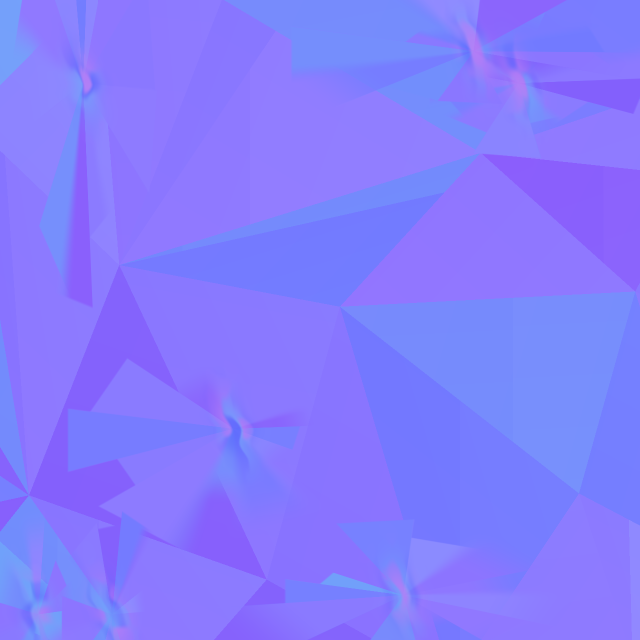
Reproduce this texture map procedurally as a Shadertoy shader.

```glsl
// Faceted normal map: large flat triangles in violet and blue, with thin
// wedges fanning out of a few pinch points that end in smeared streaks.
// A jittered triangle mesh forms the base; fans and smears are laid on top.

const float TAU = 6.28318;
const float MESH_SCALE = 3.1;     // mesh cells across the canvas
const float MESH_JITTER = 0.62;   // vertex displacement in cells
const float MESH_TURN = 0.42;     // mesh rotation in radians
const float SPLIT_CHANCE = 0.4;   // share of triangles cut in two
const float TINT_SPREAD = 0.03;   // colour variation between facets
const float SEAM_SHADE = 0.012;   // faint vertical seams in facets
const float FAN_WEDGES = 13.0;    // wedges around each pinch
const vec2 CORE_SIZE = vec2(0.022, 0.05);

const vec3 VIOLET   = vec3(0.55, 0.47, 1.00);
const vec3 BLUE     = vec3(0.46, 0.49, 1.00);
const vec3 SKY      = vec3(0.46, 0.55, 0.99);
const vec3 LAVENDER = vec3(0.55, 0.53, 1.00);
const vec3 PURPLE   = vec3(0.53, 0.39, 0.99);
const vec3 CYAN     = vec3(0.45, 0.64, 0.98);
const vec3 PINK     = vec3(0.72, 0.50, 0.96);
const vec3 DEEP     = vec3(0.36, 0.42, 0.99);

// Pinch centres (xy), horizontal stretch (z) and reach of the fan (w)
const int PINCHES = 7;
const vec4 PINCH[PINCHES] = vec4[](
    vec4(0.13, 0.87, 0.55, 0.17), vec4(0.81, 0.87, 1.30, 0.14),
    vec4(0.74, 0.92, 1.60, 0.15), vec4(0.365, 0.33, 1.15, 0.17),
    vec4(0.63, 0.07, 1.50, 0.18), vec4(0.06, 0.04, 0.70, 0.13),
    vec4(0.175, 0.04, 0.75, 0.13));

float hash(vec2 p) {
    return fract(sin(dot(p, vec2(127.1, 311.7))) * 43758.5453);
}

float noise(vec2 p) {
    vec2 i = floor(p), f = fract(p);
    f = f * f * (3.0 - 2.0 * f);
    return mix(mix(hash(i), hash(i + vec2(1, 0)), f.x),
               mix(hash(i + vec2(0, 1)), hash(i + vec2(1, 1)), f.x), f.y);
}

// Picks a colour by its share of the area
vec3 palette(float h) {
    if (h < 0.41) return VIOLET;
    if (h < 0.60) return BLUE;
    if (h < 0.73) return SKY;
    if (h < 0.85) return LAVENDER;
    if (h < 0.975) return PURPLE;
    return CYAN;
}

vec3 tinted(float pick, vec2 id) {
    vec2 shift = vec2(hash(id + 3.7), hash(id + 8.3)) - 0.5;
    return palette(pick) + vec3(TINT_SPREAD * shift, 0.0);
}

float cross2(vec2 a, vec2 b) { return a.x * b.y - a.y * b.x; }

vec3 barycentric(vec2 p, vec2 a, vec2 b, vec2 c) {
    float area = cross2(b - a, c - a);
    float v = cross2(p - a, c - a) / area;
    float w = cross2(b - a, p - a) / area;
    return vec3(1.0 - v - w, v, w);
}

vec2 meshVertex(vec2 cell, int corner) {
    int k = corner % 4;
    vec2 i = cell + vec2(k == 1 || k == 2, k >= 2);
    return i + MESH_JITTER * (vec2(hash(i), hash(i + 17.3)) - 0.5);
}

// Base layer: jittered triangles, some cut from a vertex
vec3 facets(vec2 p) {
    float c = cos(MESH_TURN), s = sin(MESH_TURN);
    vec2 q = mat2(c, s, -s, c) * p * MESH_SCALE;
    vec3 col = VIOLET;
    for (int n = 0; n < 18; n++) {
        int side = n % 2, t = n / 2;
        vec2 cell = floor(q) + vec2(t % 3 - 1, t / 3 - 1);
        int start = int(hash(cell + 5.1) > 0.5);
        vec3 b = barycentric(q, meshVertex(cell, start),
            meshVertex(cell, start + 1 + side), meshVertex(cell, start + 2 + side));
        if (min(b.x, min(b.y, b.z)) < 0.0) continue;
        vec2 id = cell + 40.0 * float(side + 1);
        // Golden ratio steps keep the colour shares even
        float order = 2.0 * (cell.x + 5.0 * cell.y) + float(side);
        bool cut = hash(id) < SPLIT_CHANCE
            && b.y < (b.y + b.z) * mix(0.2, 0.6, hash(id + 2.0));
        if (cut) id += 11.0;
        col = tinted(fract(order * 0.618 + (cut ? 0.37 : 0.1)), id);
        col.rg += 0.015 * (b.xy - 0.33);
        col.rg += SEAM_SHADE * (step(hash(id + 6.0), p.x) - 0.5);
    }
    return col;
}

// One wedge of a fan: colour and coverage, ended by a straight edge
vec4 wedge(float k, float pinch, vec2 q, float reach) {
    k = mod(k, FAN_WEDGES);
    vec2 id = vec2(k, 31.0 + 7.0 * pinch);
    float a = TAU * k / FAN_WEDGES;
    float far = reach * mix(0.45, 1.35, hash(id));
    float soft = hash(id + 1.3) > 0.65 ? 0.5 * far : 0.003;
    float cover = 1.0 - smoothstep(far - soft, far, dot(q, vec2(cos(a), sin(a))));
    return vec4(tinted(hash(id + 4.9), id), cover * step(0.2, hash(id + 9.1)));
}

vec3 addFan(vec3 col, vec2 p, vec4 pinch, float n) {
    vec2 q = (p - pinch.xy) * vec2(1.0 / pinch.z, pinch.z);
    float x = FAN_WEDGES * (atan(q.y, q.x) / TAU + 0.5);
    float k = floor(x);
    vec2 id = vec2(k, n + 60.0);
    // Most wedge borders are crisp, a few are gradients
    float border = mix(0.3, 0.7, hash(id));
    float soft = hash(id + 2.2) > 0.7 ? 0.28 : 0.015;
    float blend = smoothstep(border - soft, border + soft, x - k);
    float turn = 0.5 * FAN_WEDGES;
    vec4 w = mix(wedge(k - turn, n, q, pinch.w),
                 wedge(k + 1.0 - turn, n, q, pinch.w), blend);
    return mix(col, w.rgb, w.a);
}

// Blurred upright streaks at the heart of a pinch
vec3 addCore(vec3 col, vec2 p, vec2 centre, float n) {
    vec2 d = p - centre;
    d.x += 0.25 * d.y + 0.012 * (noise(vec2(d.y * 40.0, n)) - 0.5);
    vec2 e = d / CORE_SIZE;
    float glow = exp(-dot(e, e));
    float streak = noise(d * vec2(75.0, 22.0) + 13.0 * n);
    float accent = noise(d * vec2(60.0, 30.0) + 29.0 * n + 5.0);
    vec3 smear = mix(DEEP, CYAN, smoothstep(0.2, 0.6, streak));
    smear = mix(smear, PINK, smoothstep(0.45, 0.8, accent));
    return mix(col, smear, 0.85 * glow);
}

vec3 normalMap(vec2 p) {
    vec3 col = facets(p);
    for (int i = 0; i < PINCHES; i++) col = addFan(col, p, PINCH[i], float(i));
    for (int i = 0; i < PINCHES; i++) col = addCore(col, p, PINCH[i].xy, float(i));
    return col;
}

void mainImage(out vec4 fragColor, in vec2 fragCoord) {
    // Four samples per pixel smooth the facet edges
    vec3 sum = vec3(0.0);
    for (int i = 0; i < 4; i++) {
        vec2 offset = vec2(i % 2, i / 2) * 0.5 - 0.25;
        sum += normalMap((fragCoord + offset) / iResolution.xy);
    }
    fragColor = vec4(clamp(sum / 4.0, 0.0, 1.0), 1.0);
}
```
